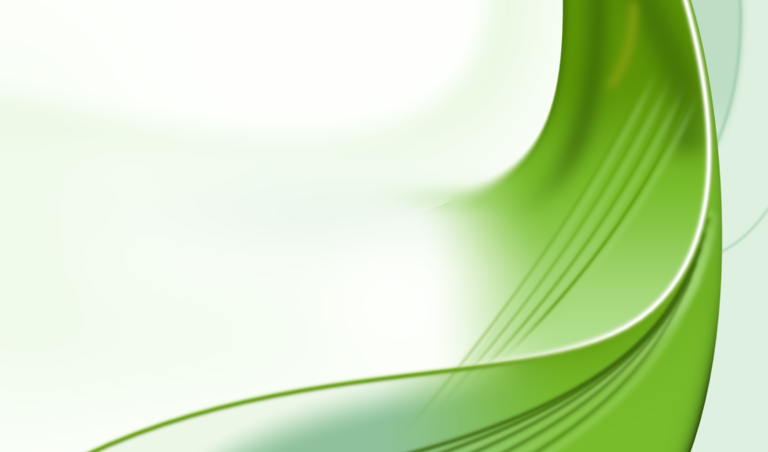
Reproduce this background procedurally as a Shadertoy shader.

```glsl
// Flowing translucent green ribbon sweeping over a pale, softly tinted backdrop.

const vec2 CANVAS = vec2(1.7, 1.0);
const int STEPS = 24;
const int VEIL_FOLDS = 4;
const int SHEET_FOLDS = 5;

const vec3 WHITE = vec3(0.995, 1.0, 0.99);
const vec3 MIST  = vec3(0.83, 0.95, 0.78);
const vec3 HAZE  = vec3(0.87, 0.94, 0.88);
const vec3 TEAL  = vec3(0.56, 0.76, 0.61);
const vec3 LIGHT = vec3(0.64, 0.84, 0.46);
const vec3 LEAF  = vec3(0.47, 0.74, 0.17);
const vec3 MOSS  = vec3(0.36, 0.58, 0.02);
const vec3 DEEP  = vec3(0.22, 0.38, 0.03);
const vec3 GOLD  = vec3(0.52, 0.62, 0.06);

// Cubic curves, one control point per column
const mat4x2 RIM_UPPER  = mat4x2(1.511, 1.022, 1.582, 0.779, 1.626, 0.447, 1.416, 0.296);
const mat4x2 RIM_LOWER  = mat4x2(1.416, 0.296, 1.195, 0.137, 0.664, 0.226, 0.177, -0.009);
const mat4x2 OUTER_EDGE = mat4x2(1.522, 1.022, 1.597, 0.801, 1.648, 0.314, 1.522, -0.018);
const mat4x2 VEIL_EDGE  = mat4x2(1.246, 1.022, 1.250, 0.757, 1.206, 0.624, 1.007, 0.558);
const mat4x2 TEAL_EDGE  = mat4x2(0.440, -0.02, 0.640, 0.115, 0.885, 0.148, 1.106, 0.192);
const mat4x2 BACK_WAVE  = mat4x2(-0.04, 0.790, 0.553, 0.668, 1.106, 0.580, 1.095, 1.044);
const mat4x2 VEIL_FIRST = mat4x2(1.449, 0.867, 1.327, 0.602, 1.150, 0.336, 0.863, 0.004);
const mat4x2 VEIL_LAST  = mat4x2(1.538, 0.812, 1.438, 0.580, 1.305, 0.392, 1.106, 0.199);
const mat4x2 FOLD_FIRST = mat4x2(0.885, -0.01, 1.106, 0.049, 1.416, 0.159, 1.527, 0.380);
const mat4x2 FOLD_LAST  = mat4x2(1.173, -0.01, 1.372, 0.115, 1.504, 0.248, 1.566, 0.513);
const mat4x2 DARK_FOLD  = mat4x2(1.323, 1.022, 1.327, 0.800, 1.283, 0.602, 1.150, 0.513);
const mat4x2 GOLD_FOLD  = mat4x2(1.400, 1.020, 1.410, 0.920, 1.380, 0.830, 1.330, 0.790);
const mat4x2 SHADE_FOLD = mat4x2(1.420, 1.020, 1.470, 0.900, 1.530, 0.820, 1.520, 0.700);
const mat4x2 SIDE_ARC   = mat4x2(1.637, 1.020, 1.645, 0.900, 1.630, 0.780, 1.585, 0.680);
const mat4x2 SIDE_LINE  = mat4x2(1.710, 0.550, 1.680, 0.510, 1.650, 0.470, 1.600, 0.445);

vec2 pointOn(mat4x2 c, float t) {
    float s = 1.0 - t;
    return c * vec4(s * s * s, 3.0 * s * s * t, 3.0 * s * t * t, t * t * t);
}

// x: signed distance, positive on the left of travel; y: place along the curve
vec2 curve(vec2 p, mat4x2 c) {
    vec2 a = pointOn(c, 0.0), best = vec2(9.0, 0.0);
    for (int i = 1; i <= STEPS; i++) {
        vec2 b = pointOn(c, float(i) / float(STEPS));
        vec2 along = b - a, off = p - a;
        float h = clamp(dot(off, along) / dot(along, along), 0.0, 1.0);
        float d = length(off - along * h);
        float side = along.x * off.y - along.y * off.x;
        if (d < abs(best.x))
            best = vec2(side < 0.0 ? -d : d, (float(i) - 1.0 + h) / float(STEPS));
        a = b;
    }
    return best;
}

float glow(float d, float width) { return exp(-d * d / (width * width)); }

float blob(vec2 p, vec2 center, vec2 size) {
    vec2 q = (p - center) / size;
    return exp(-dot(q, q));
}

// A line that tapers out at both ends
float streak(vec2 p, mat4x2 c, float width) {
    vec2 k = curve(p, c);
    return glow(k.x, width) * smoothstep(0.0, 0.15, k.y) * smoothstep(1.0, 0.75, k.y);
}

vec3 backdrop(vec2 p) {
    float below = -curve(p, BACK_WAVE).x;
    float wave = smoothstep(-0.06, 0.05, below) * exp(-max(below, 0.0) / 0.13);
    vec3 col = mix(WHITE, MIST, wave * mix(0.38, 0.62, smoothstep(0.7, 1.15, p.x)));
    col = mix(col, MIST, 0.28 * blob(p, vec2(0.0, 0.45), vec2(0.25, 0.4)));
    col = mix(col, MIST, 0.22 * blob(p, vec2(0.4, 0.25), vec2(0.45, 0.2)));
    col = mix(col, HAZE, 0.4 * blob(p, vec2(0.75, 0.53), vec2(0.4, 0.1)));
    col = mix(col, LIGHT, 0.4 * blob(p, vec2(1.04, 0.56), vec2(0.13, 0.028)));
    return mix(col, WHITE, 0.8 * blob(p, vec2(0.86, 0.33), vec2(0.12, 0.13)));
}

vec3 veilColor(vec2 p) {
    vec3 col = mix(LIGHT, LEAF, smoothstep(0.32, 0.62, p.y));
    col = mix(col, MOSS, smoothstep(0.55, 0.85, p.y));
    col = mix(col, MIST, 0.4 * smoothstep(0.4, 0.18, p.y));
    col = mix(col, DEEP, 0.6 * glow(curve(p, DARK_FOLD).x, 0.03) * smoothstep(0.5, 0.7, p.y));
    col = mix(col, DEEP, 0.55 * glow(curve(p, SHADE_FOLD).x, 0.045));
    return mix(col, GOLD, 0.7 * streak(p, GOLD_FOLD, 0.015));
}

vec3 sheetColor(vec2 p, float inset, float outer) {
    vec3 col = mix(vec3(0.93, 0.97, 0.91), TEAL, smoothstep(-0.03, 0.08, -curve(p, TEAL_EDGE).x));
    col = mix(col, LEAF, smoothstep(0.8, 1.3, p.x));
    float bend = smoothstep(0.95, 1.35, p.x) * smoothstep(0.6, 0.3, p.y);
    col = mix(col, MOSS, 0.75 * bend * exp(-inset / 0.06));
    for (int i = 0; i < SHEET_FOLDS; i++) {
        float k = float(i) / float(SHEET_FOLDS - 1);
        mat4x2 fold = FOLD_FIRST * (1.0 - k) + FOLD_LAST * k;
        float d = curve(p, fold).x;
        col = mix(col, DEEP, mix(0.75, 0.4, k) * glow(d, 0.006));
        col = mix(col, LIGHT, 0.4 * glow(d + 0.016, 0.01));
    }
    return mix(col, DEEP * 0.6, exp(outer / 0.012) * mix(0.95, 0.25, smoothstep(0.05, 0.4, p.y)));
}

void mainImage(out vec4 fragColor, in vec2 fragCoord) {
    vec2 p = fragCoord / iResolution.xy * CANVAS;
    float aa = 1.0 / iResolution.y;
    vec2 upper = curve(p, RIM_UPPER), lower = curve(p, RIM_LOWER);
    float rim = abs(upper.x) < abs(lower.x) ? upper.x : lower.x;
    float outer = curve(p, OUTER_EDGE).x;
    vec2 edge = curve(p, VEIL_EDGE);

    // Upper veil, dissolving to the left, with fanned folds
    float blur = aa + 0.03 * pow(edge.y, 3.0);
    float veil = smoothstep(-blur, blur, edge.x)
               * smoothstep(0.94, 1.24, p.x + 0.25 * max(p.y - 0.4, 0.0));
    vec3 col = mix(backdrop(p), veilColor(p), veil);
    col = mix(col, DEEP, 0.6 * veil * glow(edge.x, 0.012) * (1.0 - edge.y));

    // Lower sheet between the rim and the outer edge
    col = mix(col, sheetColor(p, max(rim, 0.0), min(outer, 0.0)), smoothstep(-aa, aa, rim));
    for (int i = 0; i < VEIL_FOLDS; i++) {
        float k = float(i) / float(VEIL_FOLDS - 1);
        mat4x2 fold = VEIL_FIRST * (1.0 - k) + VEIL_LAST * k;
        col = mix(col, MOSS, mix(0.3, 0.7, k * k) * streak(p, fold, 0.005));
        col = mix(col, LIGHT, 0.35 * streak(p - vec2(0.012, -0.008), fold, 0.009));
    }

    // Pale side area with faint arcs
    vec3 side = mix(HAZE, TEAL, 0.4 * smoothstep(0.02, -0.01, curve(p, SIDE_ARC).x) * smoothstep(0.6, 0.8, p.y));
    side = mix(side, TEAL, 0.5 * glow(curve(p, SIDE_ARC).x, 0.005) + 0.4 * glow(curve(p, SIDE_LINE).x, 0.004));
    col = mix(col, side, smoothstep(-aa, aa, outer));

    // Bright rim with a dark companion line
    float shine = smoothstep(0.85, 1.45, p.x);
    col = mix(col, MOSS, 0.85 * glow(rim - 0.004, 0.006));
    col = mix(col, WHITE, shine * glow(rim + 0.004 * (1.0 - shine), 0.007));
    fragColor = vec4(col, 1.0);
}
```
